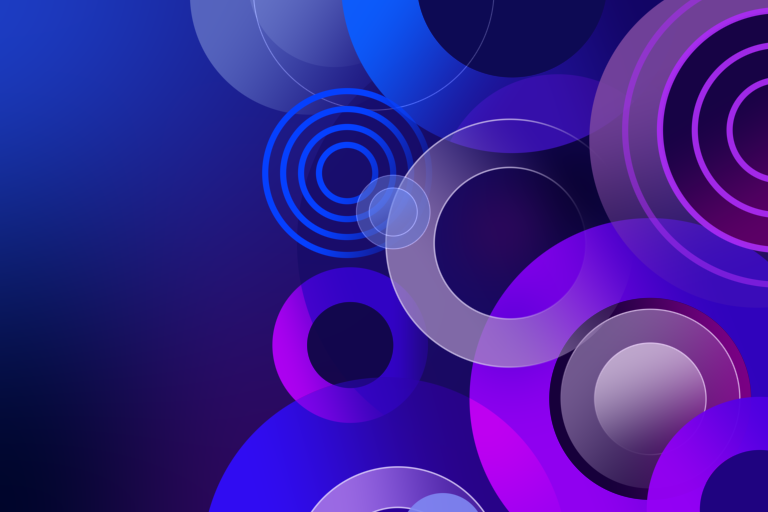
Write a Shadertoy shader that draws this background.

```glsl
// Overlapping neon discs, glass rings and outlines on a deep blue to violet gradient.

// Antialiased coverage of a signed distance
float cover(float d) {
    float soft = 0.8 / iResolution.y;
    return smoothstep(soft, -soft, d);
}

float disc(vec2 p, vec2 c, float r) { return cover(length(p - c) - r); }

float ring(vec2 p, vec2 c, float inner, float outer) {
    return cover(abs(length(p - c) - 0.5 * (inner + outer)) - 0.5 * (outer - inner));
}

float outline(vec2 p, vec2 c, float r, float width) {
    return cover(abs(length(p - c) - r) - 0.5 * width);
}

// Linear gradient from 0 at a to 1 at b
float ramp(vec2 p, vec2 a, vec2 b) {
    vec2 ab = b - a;
    return smoothstep(0.0, 1.0, dot(p - a, ab) / dot(ab, ab));
}

float glow(vec2 p, vec2 c, float r) {
    vec2 q = (p - c) / r;
    return exp(-dot(q, q));
}

vec3 backdrop(vec2 p) {
    vec3 low = mix(vec3(0.0, 0.02, 0.17), vec3(0.17, 0.03, 0.36), ramp(p, vec2(0.0), vec2(0.5, 0.0)));
    vec3 high = mix(vec3(0.11, 0.24, 0.77), vec3(0.10, 0.08, 0.50), ramp(p, vec2(-0.1, 1.0), vec2(0.85, 0.85)));
    vec3 col = mix(low, high, smoothstep(0.0, 1.0, p.y));
    return mix(col, vec3(0.09, 0.01, 0.33), 0.85 * smoothstep(0.65, 1.15, p.x));
}

void mainImage(out vec4 fragColor, in vec2 fragCoord) {
    vec2 p = fragCoord / iResolution.y;
    vec3 violet = vec3(0.58, 0.0, 0.96), indigo = vec3(0.19, 0.01, 0.75);
    vec3 lilac = vec3(0.66, 0.56, 0.76), night = vec3(0.06, 0.02, 0.27);
    vec3 col = backdrop(p);

    // Large shadowed disc behind the centre
    vec2 centre = vec2(0.996, 0.525);
    float shade = disc(p, centre, 0.416);
    col = mix(col, vec3(0.08, 0.04, 0.40), 0.65 * shade);
    col = mix(col, vec3(0.02, 0.0, 0.15), 0.75 * glow(p, vec2(1.12, 0.62), 0.16));
    col = mix(col, vec3(0.18, 0.03, 0.36), 0.8 * glow(p, vec2(0.98, 0.55), 0.10));

    // Pale discs, top left
    vec2 pale = vec2(0.605, 1.01);
    float paleFade = 1.0 - ramp(p, vec2(0.44, 1.0), vec2(0.76, 0.78));
    col = mix(col, vec3(0.42, 0.48, 0.79), 0.72 * paleFade * disc(p, pale, 0.234));
    col = mix(col, vec3(0.52, 0.58, 0.86), 0.35 * paleFade * disc(p, vec2(0.654, 1.039), 0.17));

    // Blue ring, top
    vec2 top = vec2(1.0, 1.035);
    vec3 azure = mix(vec3(0.04, 0.36, 1.0), vec3(0.12, 0.06, 0.58), ramp(p, vec2(0.70, 0.97), vec2(1.0, 0.77)));
    azure = mix(azure, vec3(0.07, 0.02, 0.40), ramp(p, vec2(1.05, 0.8), vec2(1.3, 0.9)));
    col = mix(col, azure, 0.95 * ring(p, top, 0.186, 0.334));
    col = mix(col, vec3(0.05, 0.04, 0.33), disc(p, top, 0.186));
    col += vec3(0.09, 0.0, 0.10) * disc(p, vec2(1.09, 0.62), 0.235) * ring(p, top, 0.186, 0.334);
    col += 0.2 * outline(p, vec2(0.73, 1.02), 0.235, 0.002);

    // Concentric blue outlines
    for (int i = 0; i < 4; i++) {
        float r = 0.055 + 0.035 * float(i);
        float fade = 1.0 - 0.85 * ramp(p, vec2(0.66, 0.70), vec2(0.86, 0.62));
        col = mix(col, vec3(0.02, 0.25, 1.0), fade * outline(p, vec2(0.678, 0.662), r, 0.012));
    }

    // Blue dome, bottom
    vec2 dome = vec2(0.752, -0.094);
    float domeMask = disc(p, dome, 0.357);
    vec3 domeCol = mix(vec3(0.19, 0.05, 1.0), vec3(0.16, 0.01, 0.55), ramp(p, vec2(0.48, 0.05), vec2(0.92, 0.18)));
    col = mix(col, domeCol, 0.92 * domeMask);

    // Small violet ring, split by the shadowed disc
    vec2 small = vec2(0.684, 0.326);
    vec3 smallCol = mix(vec3(0.70, 0.0, 0.97), indigo, ramp(p, vec2(0.54, 0.29), vec2(0.74, 0.36)));
    smallCol = mix(smallCol, vec3(0.20, 0.01, 0.80), 0.75 * shade);
    col = mix(col, smallCol, (0.95 - 0.35 * domeMask) * (1.0 - 0.7 * ramp(p, vec2(0.76, 0.33), vec2(0.85, 0.33))) * ring(p, small, 0.084, 0.152));
    col = mix(col, night, 0.75 * (1.0 - 0.5 * domeMask) * disc(p, small, 0.084));

    // Large violet ring with nested glass discs
    vec2 hub = vec2(1.27, 0.221);
    float band = ring(p, hub, 0.197, 0.353);
    vec3 bandCol = mix(violet, indigo, ramp(p, vec2(1.02, 0.30), vec2(1.42, 0.46)));
    bandCol = mix(bandCol, vec3(0.36, 0.0, 0.86), 0.8 * glow(p, vec2(1.0, 0.36), 0.12));
    bandCol = mix(bandCol, vec3(0.80, 0.0, 0.96), 0.85 * domeMask * glow(p, vec2(0.95, 0.18), 0.2));
    col = mix(col, bandCol, 0.97 * band);
    vec3 well = mix(vec3(0.09, 0.0, 0.23), vec3(0.48, 0.0, 0.52), ramp(p, vec2(1.15, 0.2), vec2(1.48, 0.25)));
    col = mix(col, well, disc(p, hub, 0.197));
    float hubFade = 1.0 - ramp(p, vec2(1.16, 0.34), vec2(1.40, 0.13));
    col = mix(col, lilac, (0.12 + 0.5 * hubFade) * disc(p, hub, 0.175));
    col = mix(col, vec3(0.84, 0.76, 0.88), 0.75 * ramp(p, vec2(1.30, 0.11), vec2(1.23, 0.32)) * disc(p, hub, 0.109));
    float hubLines = outline(p, hub, 0.175, 0.0025) + outline(p, hub, 0.109, 0.0025);
    col = mix(col, vec3(0.95, 0.85, 1.0), 0.7 * ramp(p, vec2(1.2, 0.1), vec2(1.32, 0.28)) * hubLines);

    // Glass ring, centre
    float glassFade = 1.0 - ramp(p, vec2(0.88, 0.40), vec2(1.16, 0.62));
    col = mix(col, lilac, 0.72 * glassFade * ring(p, centre, 0.148, 0.242));
    float rims = outline(p, centre, 0.242, 0.003) + outline(p, centre, 0.148, 0.003);
    col = mix(col, vec3(0.85, 0.80, 0.95), 0.75 * (1.0 - ramp(p, vec2(0.94, 0.60), vec2(1.18, 0.56))) * rims);

    // Small glass bead
    vec2 bead = vec2(0.768, 0.586);
    col = mix(col, vec3(0.40, 0.48, 0.85), 0.5 * disc(p, bead, 0.072));
    col = mix(col, vec3(0.42, 0.55, 1.0), 0.5 * ramp(p, vec2(0.79, 0.54), vec2(0.75, 0.62)) * disc(p, bead, 0.047));
    col += 0.2 * (outline(p, bead, 0.072, 0.002) + outline(p, bead, 0.047, 0.002));

    // Rosy disc with violet outlines, right
    vec2 target = vec2(1.523, 0.746);
    float rosy = 1.0 - 0.85 * ramp(p, vec2(1.22, 0.85), vec2(1.38, 0.42));
    col = mix(col, vec3(0.50, 0.29, 0.63), 0.85 * rosy * disc(p, vec2(1.479, 0.727), 0.328));
    vec3 core = mix(vec3(0.09, 0.01, 0.27), vec3(0.36, 0.0, 0.40), ramp(p, vec2(1.37, 0.8), vec2(1.52, 0.54)));
    col = mix(col, core, disc(p, target, 0.232));
    for (int i = 0; i < 4; i++) {
        float r = 0.098 + 0.068 * float(i);
        float strength = i == 3 ? 0.55 : 0.92;
        col = mix(col, vec3(0.67, 0.17, 0.96), strength * outline(p, target, r, 0.012));
    }

    // Violet ring, bottom right
    vec2 corner = vec2(1.484, 0.004);
    vec3 cornerCol = mix(violet, vec3(0.30, 0.0, 0.88), ramp(p, vec2(1.30, 0.05), vec2(1.52, 0.22)));
    col = mix(col, cornerCol, 0.96 * ring(p, corner, 0.117, 0.221));
    col = mix(col, vec3(0.12, 0.01, 0.50), disc(p, corner, 0.117));

    // Lilac dome and bead, bottom
    vec2 lip = vec2(0.777, -0.117);
    col = mix(col, vec3(0.68, 0.48, 0.90), (0.85 - 0.6 * ramp(p, vec2(0.65, 0.0), vec2(0.95, 0.04))) * disc(p, lip, 0.205));
    col = mix(col, vec3(0.17, 0.0, 0.60), disc(p, lip, 0.126));
    col = mix(col, vec3(0.90, 0.85, 1.0), 0.8 * (outline(p, lip, 0.205, 0.003) + outline(p, lip, 0.126, 0.003)));
    col = mix(col, vec3(0.50, 0.53, 0.95), 0.9 * disc(p, vec2(0.865, -0.045), 0.082));

    fragColor = vec4(clamp(col, 0.0, 1.0), 1.0);
}
```
